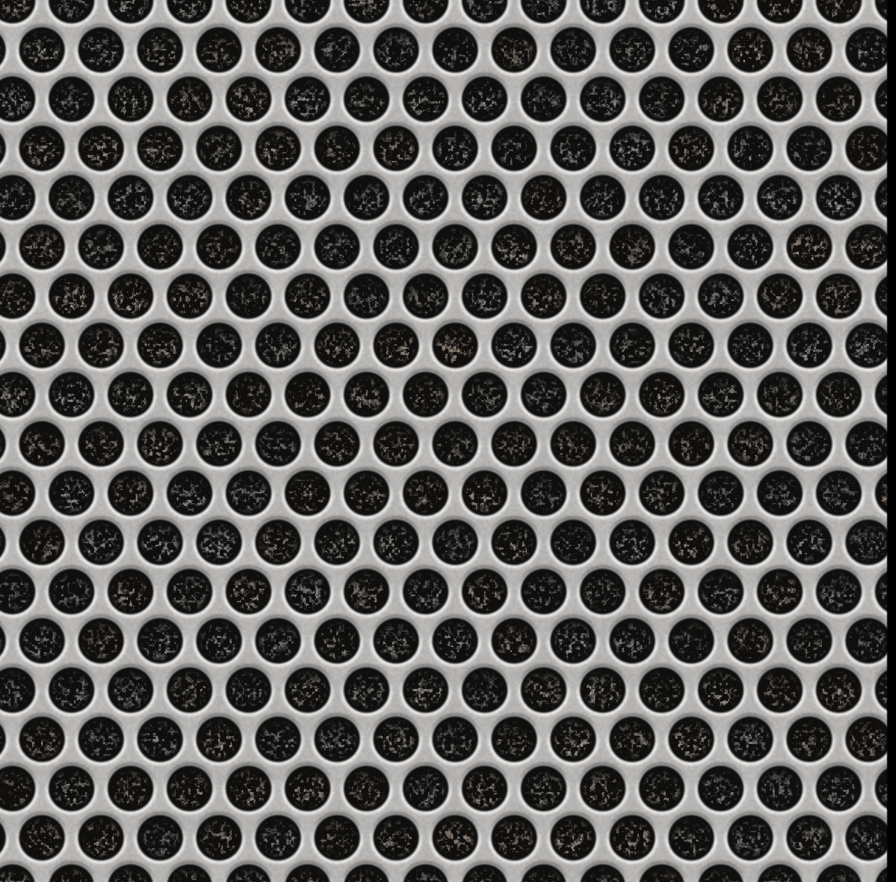
This texture is drawn by a WebGL 1 fragment shader. Its source:

```glsl
precision highp float;
// Perforated grey metal sheet: staggered round holes over a dark speckled backing.

#define COLUMNS 15.18              // hole pitches across the canvas
#define ROWS 17.91                 // hole rows up the canvas
#define ROW_STEP 0.834             // row spacing, in hole pitches
#define FIRST_HOLE vec2(0.711, 0.751) // lower left hole, in pitches
#define RADIUS 0.385               // hole radius, in pitches
#define EDGE_SOFTNESS 0.028        // blur of the hole outline
#define SPECKLE_SCALE 20.0         // backing grains per pitch
#define SHEET_END 0.990            // where the sheet stops at the right
#define METAL vec3(0.715, 0.71, 0.705)
#define BACKING vec3(0.057, 0.055, 0.052)

uniform vec2 u_resolution;

float hash(vec2 p) {
  vec3 q = fract(vec3(p.xyx) * 0.1031);
  q += dot(q, q.yzx + 33.33);
  return fract((q.x + q.y) * q.z);
}

float valueNoise(vec2 p) {
  vec2 cell = floor(p);
  vec2 f = fract(p);
  f = f * f * (3.0 - 2.0 * f);
  float low = mix(hash(cell), hash(cell + vec2(1.0, 0.0)), f.x);
  float high = mix(hash(cell + vec2(0.0, 1.0)), hash(cell + vec2(1.0)), f.x);
  return mix(low, high, f.y);
}

// Offset from the nearest centre of one rectangular lattice of holes.
vec2 latticeOffset(vec2 p) {
  vec2 period = vec2(1.0, 2.0 * ROW_STEP);
  return p - period * floor(p / period + 0.5);
}

// Offset from the nearest hole centre of the staggered grid.
vec2 holeOffset(vec2 p) {
  vec2 a = latticeOffset(p);
  vec2 b = latticeOffset(p - vec2(0.5, ROW_STEP));
  return dot(a, a) < dot(b, b) ? a : b;
}

// Grainy backing, shaded by the hole wall and tinted hole by hole.
vec3 backingColor(vec2 p, vec2 offset, float dist) {
  vec2 center = floor((p - offset) * 2.0 + 60.5);
  float grain = valueNoise(p * SPECKLE_SCALE + 80.0);
  float fine = valueNoise(p * SPECKLE_SCALE * 1.9 + 210.0);
  float speckle = smoothstep(0.42, 0.92, mix(grain, fine, 0.35));
  float depth = smoothstep(0.02, 0.15, -dist);
  float shadow = 1.0 - 0.65 * smoothstep(-0.05, 0.34, offset.y);
  float strength = 0.36 + 0.16 * hash(center);
  vec3 tint = mix(vec3(1.08, 0.98, 0.88), vec3(0.94, 1.0, 1.04),
                  hash(center + 17.0));
  return BACKING + tint * speckle * strength * depth * shadow;
}

// Light lip below and beside each hole, dark lip above it.
vec3 metalColor(vec2 p, vec2 offset, float dist) {
  float up = offset.y / max(length(offset), 0.001);
  float lip = exp(-pow((dist - 0.035) / 0.035, 2.0));
  float light = mix(0.17, -0.17, smoothstep(-0.35, 1.0, up));
  float grain = valueNoise(p * 24.0 + 40.0) - 0.5;
  float cloud = valueNoise(p * 1.7 + 9.0) - 0.5;
  return METAL + lip * light + 0.05 * grain + 0.03 * cloud;
}

void main() {
  vec2 uv = gl_FragCoord.xy / u_resolution;
  vec2 p = uv * vec2(COLUMNS, ROWS * ROW_STEP) - FIRST_HOLE;
  float pixel = COLUMNS / u_resolution.x;

  vec2 offset = holeOffset(p);
  float dist = length(offset) - RADIUS;
  float soft = max(EDGE_SOFTNESS, pixel);
  float solid = smoothstep(-soft, soft, dist);
  vec3 color = mix(backingColor(p, offset, dist),
                   metalColor(p, offset, dist), solid);

  // Black margin beyond the end of the sheet
  float margin = smoothstep(-pixel, pixel, (uv.x - SHEET_END) * COLUMNS);
  color = mix(color, vec3(0.005), margin);
  gl_FragColor = vec4(color, 1.0);
}
```
